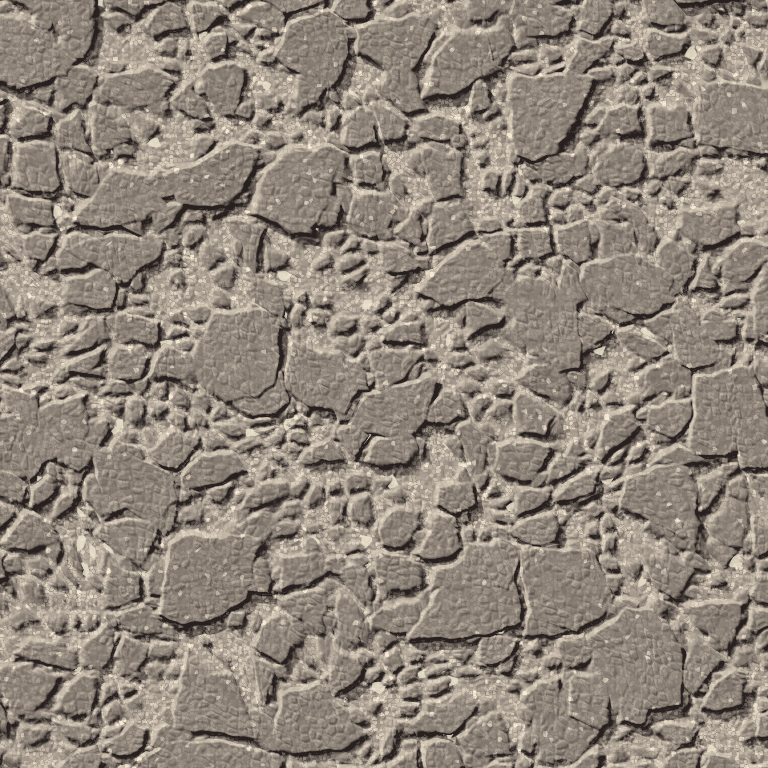
Give the GLSL for this texture, as a WebGL 1 fragment shader.

```glsl
precision highp float;
// Rough weathered asphalt: angular stones of three sizes bedded in pale sand.
// Warped cellular layers form a height field, lit from the upper left with
// short cast shadows; finer cells add grit, sand grains and a few pale chips.

uniform vec2 u_resolution;

const vec3 DARK = vec3(0.22, 0.19, 0.18);
const vec3 PALE = vec3(0.90, 0.85, 0.775);
const vec3 CHIP = vec3(0.93, 0.90, 0.81);
const vec2 TO_LIGHT = vec2(-0.6, 0.8);

vec2 hash2(vec2 c) {
  vec3 q = fract(c.xyx * vec3(0.1031, 0.1030, 0.0973));
  q += dot(q, q.yzx + 33.33);
  return fract((q.xx + q.yz) * q.zy);
}

// Cellular noise: xy = offset from the nearest centre, z = border gap, w = id
vec4 cells(vec2 p) {
  vec2 base = floor(p);
  vec2 nearest = vec2(0.0);
  float first = 8.0;
  float second = 8.0;
  float id = 0.0;
  for (int y = -1; y <= 1; y++) {
    for (int x = -1; x <= 1; x++) {
      vec2 cell = base + vec2(float(x), float(y));
      vec2 rnd = hash2(cell + 57.0);
      vec2 offset = p - cell - 0.1 - 0.8 * rnd;
      float d = length(offset);
      if (d < first) {
        second = first;
        first = d;
        nearest = offset;
        id = fract(rnd.x * 13.7 + rnd.y * 7.3);
      } else {
        second = min(second, d);
      }
    }
  }
  return vec4(nearest, second - first, id);
}

// Layered sines that bend straight cell borders into broken edges
vec2 warp(vec2 p) {
  vec2 bend = vec2(0.0);
  float freq = 19.0;
  float amp = 0.009;
  for (int i = 0; i < 5; i++) {
    p = mat2(0.8, 0.6, -0.6, 0.8) * p;
    bend += amp * sin(freq * (p.yx + bend) + vec2(0.4, 1.7));
    freq *= 1.9;
    amp *= 0.53;
  }
  return bend;
}

// One layer of flat, slightly tilted stones; absent cells stay at zero
float stones(vec2 p, float density, float presence) {
  vec4 c = cells(p * density);
  float plateau = smoothstep(0.03, 0.03 + 0.015 * density, c.z);
  float angle = 40.0 * c.w;
  float tilt = dot(c.xy, vec2(cos(angle), sin(angle)));
  float top = 0.75 + 0.25 * fract(c.w * 17.3) + 0.3 * tilt;
  return step(c.w, presence) * plateau * top;
}

float bumps(vec2 p, float density) {
  vec4 c = cells(p * density);
  return smoothstep(0.0, 0.4, c.z) * c.w;
}

float height(vec2 p) {
  p = (p + warp(p)) * vec2(1.0, 1.12);
  float h = stones(p, 9.0, 0.33);
  h = max(h, 0.85 * stones(p + 3.1, 17.0, 0.6));
  h = max(h, 0.6 * stones(p + 7.7, 35.0, 0.7));
  return h + 0.16 * bumps(p, 85.0);
}

// Steps toward the light and keeps the strongest blocker
float castShadow(vec2 p, float ground) {
  float blocker = 0.0;
  for (int i = 1; i <= 4; i++) {
    float reach = 0.005 * float(i);
    blocker = max(blocker, height(p + TO_LIGHT * reach) - ground - 22.0 * reach);
  }
  return smoothstep(0.0, 0.4, blocker);
}

// Centred grain brightness with soft, darker seams
float grain(vec2 p, float density) {
  vec4 c = cells(p * density);
  return mix(-0.3, c.w - 0.5, smoothstep(0.0, 0.3, c.z));
}

void main() {
  vec2 p = gl_FragCoord.xy / min(u_resolution.x, u_resolution.y);
  float h = height(p);
  float sand = 1.0 - smoothstep(0.12, 0.32, h);
  float relief = h - height(p + TO_LIGHT * 0.004);

  // Base tone, directional light and grit
  float tone = mix(0.52, 0.74, sand);
  tone += 1.15 * clamp(relief, -0.35, 0.32);
  tone -= 0.4 * castShadow(p, h);
  tone += mix(0.16, 0.36, sand) * grain(p, 190.0);
  tone += 0.12 * grain(p + 5.3, 110.0);

  // Tiny mineral specks on stones, larger pale chips in the sand
  vec4 speck = cells(p * 150.0 + 11.0);
  tone += 0.32 * smoothstep(0.965, 0.985, speck.w) * smoothstep(0.05, 0.35, speck.z);
  vec4 chip = cells((p + 0.5 * warp(p)) * 60.0 + 23.0);
  float chipMask = step(0.975, chip.w) * smoothstep(0.1, 0.3, chip.z) * sand;

  vec3 color = mix(DARK, PALE, clamp(tone, -0.1, 1.1));
  color = mix(color, CHIP, 0.85 * chipMask);
  gl_FragColor = vec4(color, 1.0);
}
```
